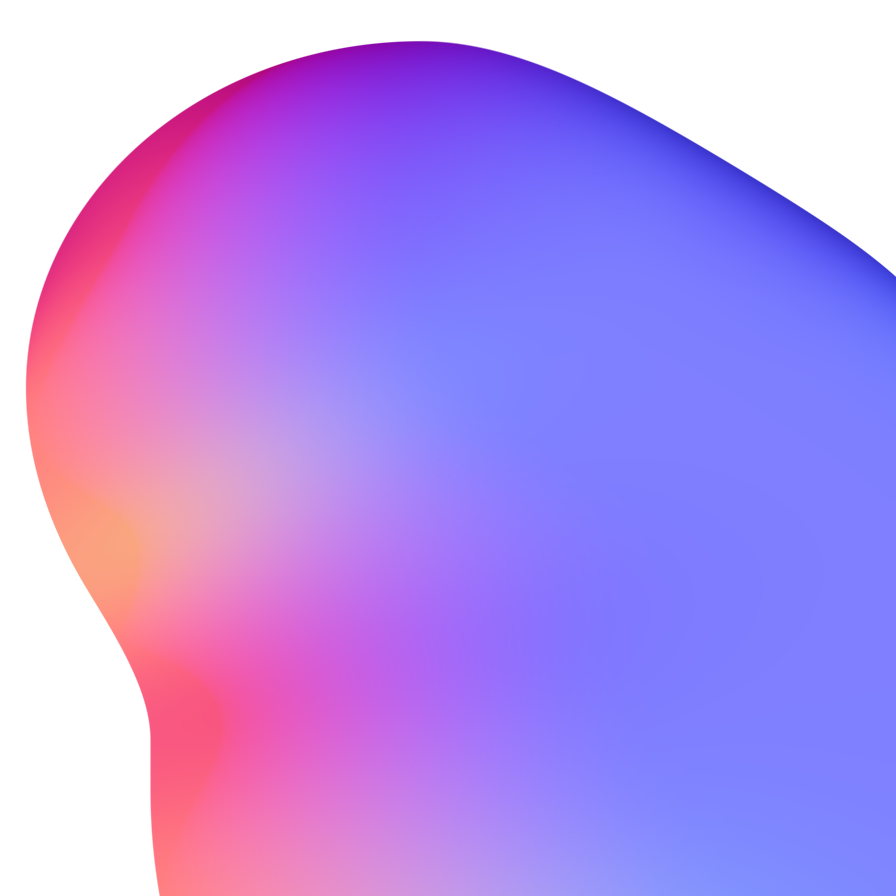
Reproduce this background procedurally as a three.js fragment shader.

```glsl
varying vec2 vUv;

const vec2 LOBE_CENTER = vec2(0.47, 0.567);
const vec2 LOBE_RADII = vec2(0.441, 0.387);
const vec3 BACKDROP = vec3(1.0);

float smoothMin(float a, float b, float k) {
  float h = max(k - abs(a - b), 0.0) / k;
  return min(a, b) - h * h * k * 0.25;
}

// Soft elliptical bump whose long axis is sheared by slope
float bump(vec2 p, vec2 center, vec2 size, float slope) {
  vec2 d = p - center;
  d.y -= slope * d.x;
  d /= size;
  return exp(-dot(d, d));
}

// Left contour: bulge, waist, then a slight turn inward
float leftEdge(float y, vec2 center, vec2 radii) {
  float v = max(center.y - y, 0.0);
  float turn = max(v - 0.45, 0.0);
  return center.x - radii.x
    + smoothMin(1.35 * v * v, 0.139, 0.07) + 0.75 * turn * turn;
}

// Upper contour: elliptical crown with a long falling shoulder
float topEdge(float x, vec2 center, vec2 radii) {
  float u = x - center.x;
  if (u < 0.0) {
    float t = u / radii.x;
    return center.y + radii.y * sqrt(max(1.0 - t * t, 0.0));
  }
  float fall = u * u * (1.75 - 1.77 * u + 5.6 * pow(u, 6.0));
  return center.y + radii.y - fall;
}

// Positive inside the body
float bodyDistance(vec2 p, vec2 center, vec2 radii) {
  if (p.y < center.y) return p.x - leftEdge(p.y, center, radii);
  if (p.x > center.x) return (topEdge(p.x, center, radii) - p.y) * 0.87;
  return (1.0 - length((p - center) / radii)) * 0.41;
}

// Sideways and upward lean of the surface
vec2 surfaceTilt(vec2 p, vec2 center, vec2 radii) {
  // Wide roll along the left side
  float width = 0.46 + 0.2 * exp(-pow(abs(p.y - 0.41) / 0.15, 2.0))
    + 0.24 * (1.0 - smoothstep(-0.05, 0.35, p.y));
  float inset = p.x - leftEdge(p.y, center, radii);
  float side = 1.0 - smoothstep(0.0, width, inset);

  // Rim along the crown, tighter toward the shoulder
  float shoulder = smoothstep(0.4, 0.75, p.x);
  float depth = max(topEdge(p.x, center, radii) - p.y, 0.0);
  float rim = exp(-depth / mix(0.13, 0.06, shoulder));
  float lift = mix(0.95, 0.6, shoulder) * rim * smoothstep(0.5, 0.75, p.y);
  side -= 0.55 * shoulder * rim;

  // Warm swell, crease below it, and swell at the foot
  lift -= 0.32 * bump(p, vec2(0.17, 0.4), vec2(0.27, 0.12), 0.5);
  lift += 0.34 * bump(p, vec2(0.22, 0.2), vec2(0.36, 0.13), 0.23);
  lift -= 0.25 * bump(p, vec2(0.6, -0.06), vec2(0.35, 0.14), 0.0);

  vec2 tilt = vec2(side, lift);
  return tilt / max(length(tilt), 1.0);
}

vec3 tiltColor(vec2 tilt) {
  float facing = sqrt(max(1.0 - dot(tilt, tilt), 0.0));
  return 0.5 + 0.5 * vec3(tilt.x, -tilt.y, facing);
}

void main() {
  vec3 body = tiltColor(surfaceTilt(vUv, LOBE_CENTER, LOBE_RADII));
  float inside = bodyDistance(vUv, LOBE_CENTER, LOBE_RADII);
  float coverage = smoothstep(-0.001, 0.001, inside);
  gl_FragColor = vec4(mix(BACKDROP, body, coverage), 1.0);
}
```
